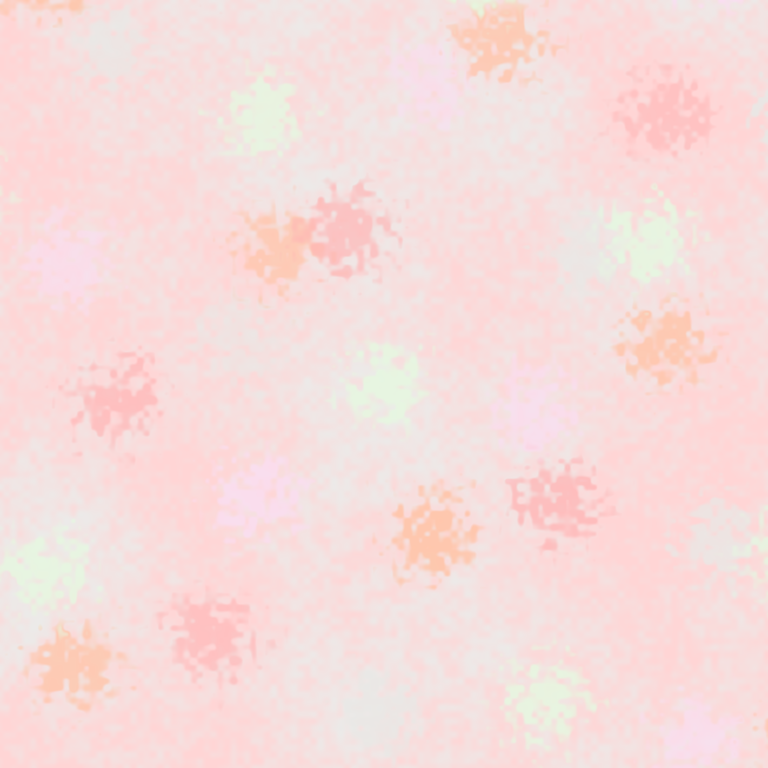
Give the GLSL for this texture, as a Shadertoy shader.

```glsl
// Pale pink mottled paper dusted with soft, speckled spots of pastel colour.
// Layered value noise makes the ground; a jittered grid scatters the spots,
// whose edges dissolve because their falloff is thresholded against fine grain.

float hash(vec2 p) {
    vec3 q = fract(p.xyx * 0.1031);
    q += dot(q, q.yzx + 33.33);
    return fract((q.x + q.y) * q.z);
}

float valueNoise(vec2 p) {
    vec2 cell = floor(p);
    vec2 f = fract(p);
    f = f * f * (3.0 - 2.0 * f);
    float low = mix(hash(cell), hash(cell + vec2(1, 0)), f.x);
    float high = mix(hash(cell + vec2(0, 1)), hash(cell + vec2(1, 1)), f.x);
    return mix(low, high, f.y);
}

float fbm(vec2 p) {
    float sum = 0.0;
    float weight = 0.5;
    for (int i = 0; i < 4; i++) {
        sum += weight * valueNoise(p);
        p = mat2(1.6, 1.2, -1.2, 1.6) * p + 17.3;
        weight *= 0.5;
    }
    return sum / 0.9375;
}

float grain(vec2 p) {
    return 0.65 * valueNoise(p * 115.0) + 0.35 * valueNoise(p * 62.0 + 41.0);
}

vec3 spotColor(float kind) {
    if (kind < 0.5) return vec3(1.00, 0.77, 0.66); // peach
    if (kind < 1.5) return vec3(0.90, 0.97, 0.88); // mint
    if (kind < 2.5) return vec3(1.00, 0.70, 0.70); // rose
    if (kind < 3.5) return vec3(0.98, 0.87, 0.95); // lilac
    return vec3(0.91, 0.91, 0.90);                 // grey
}

void mainImage(out vec4 fragColor, in vec2 fragCoord) {
    vec2 uv = fragCoord / iResolution.y;

    // Ground: broad clouds from pale grey to pink, broken up by grain
    float clouds = fbm(uv * 5.0 + 3.7);
    float mottle = grain(uv + 5.0) - 0.5;
    float pinkness = 0.6 + 1.3 * (clouds - 0.5) + 0.75 * mottle;
    vec3 color = mix(vec3(0.925, 0.918, 0.912), vec3(1.0, 0.835, 0.835),
                     smoothstep(0.0, 1.15, pinkness) * 0.75 + 0.25 * clamp(pinkness, 0.0, 1.0));

    // Spots: one per grid cell, gathered from the neighbouring cells
    vec2 home = floor(uv * 5.0);
    float speckle = grain(uv + 11.0);
    for (int y = -1; y <= 1; y++) {
        for (int x = -1; x <= 1; x++) {
            vec2 cell = home + vec2(x, y);
            vec2 jitter = vec2(hash(cell + 21.0), hash(cell + 58.0)) - 0.5;
            vec2 center = (cell + 0.5 + 0.7 * jitter) / 5.0;
            float kind = mod(cell.x * 2.0 + cell.y + 5.0, 5.0);
            float strength = mix(0.55, 0.95, hash(cell + 93.0));
            vec2 offset = uv - center;
            float falloff = exp(-dot(offset, offset) / 0.0056);
            float cover = smoothstep(0.0, 0.4, 0.9 * falloff + speckle - 0.95);
            color = mix(color, spotColor(kind), cover * strength);
        }
    }

    fragColor = vec4(color, 1.0);
}
```
